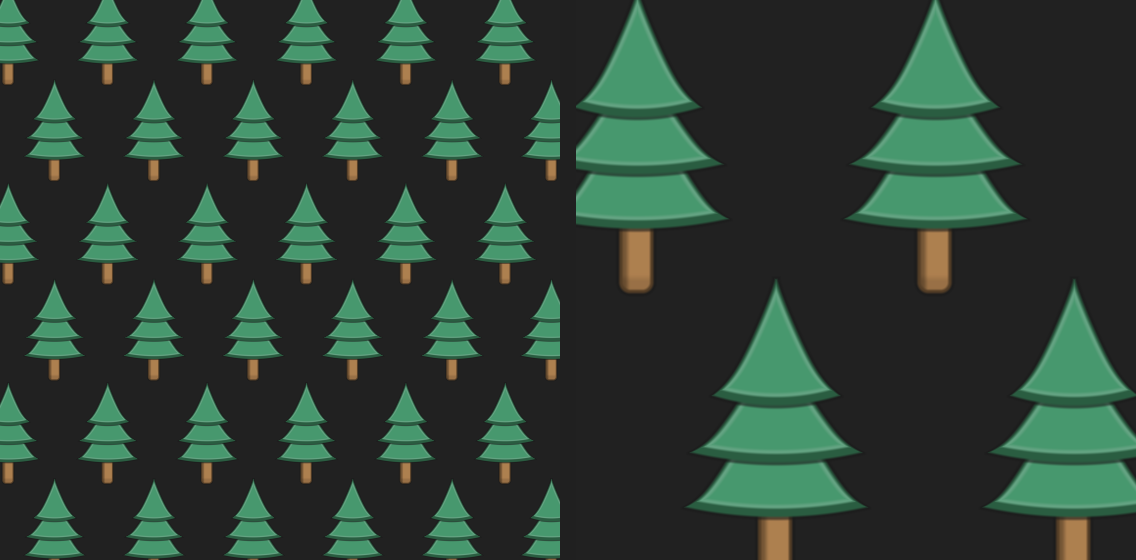
Left: the whole. Right: its middle third, enlarged.
Give the GLSL for this pattern, as a Shadertoy shader.

```glsl
// Rows of small three-tier fir trees on charcoal, every second row shifted sideways.
// Two interleaved lattices repeat one tree, built from flared tier distances
// and a rounded trunk; lengths are in 1/768 of the canvas, y pointing down.

#define UNITS 768.0
#define PERIOD vec2(136.3, 273.5)
#define FIRST_TIP vec2(11.5, 252.0)
#define ROW_SHIFT vec2(63.4, 131.8)
#define HEM 3.8
#define RIM 1.1
#define SOFTNESS 0.8
#define BACKGROUND vec3(0.13)
#define LEAF vec3(0.28, 0.595, 0.43)
#define LEAF_LIGHT vec3(0.39, 0.64, 0.51)
#define LEAF_DARK vec3(0.165, 0.365, 0.255)
#define BARK vec3(0.68, 0.50, 0.31)

// Coverage of the region where the signed distance is negative
float fill(float d) {
    float soft = max(SOFTNESS, 0.7 * UNITS / iResolution.y);
    return 1.0 - smoothstep(-soft, soft, d);
}

float roundedBox(vec2 p, vec2 halfSize, float radius) {
    vec2 q = abs(p) - halfSize + radius;
    return length(max(q, 0.0)) + min(max(q.x, q.y), 0.0) - radius;
}

// Flared tier; spans are (top, bottom) for height and half-width.
// Returns its distance in x and the depth inside rim and hem in y.
vec2 tierShape(vec2 p, vec2 heights, vec2 widths) {
    float t = clamp((p.y - heights.x) / (heights.y - heights.x), 0.0, 1.0);
    float flare = 0.8 * pow(t, 1.15) + 0.2 * pow(t, 8.0);
    float slope = (widths.y - widths.x) / (heights.y - heights.x);
    float side = (abs(p.x) - mix(widths.x, widths.y, flare)) / sqrt(1.0 + slope * slope);
    float across = p.x / widths.y;
    float hemLine = heights.y + 4.5 * (1.0 - across * across);
    float below = p.y - hemLine;
    float d = max(max(side, below), heights.x - p.y);
    return vec2(d, min(-side - RIM, -below - HEM));
}

void paintTrunk(inout vec3 color, vec2 p) {
    vec2 q = p - vec2(-0.5, 118.0);
    float d = roundedBox(q, vec2(7.8, 20.0), 5.0);
    vec3 shade = BARK * mix(0.68, 1.0, smoothstep(-5.5, -2.5, q.x));
    shade *= 1.0 - 0.12 * smoothstep(11.0, 15.0, q.y);
    shade = mix(BARK * 0.48, shade, fill(d + 1.5));
    color = mix(color, BACKGROUND * 0.75, 0.6 * fill(d - 1.4));
    color = mix(color, shade, fill(d));
}

void paintTier(inout vec3 color, vec2 p, vec2 heights, vec2 widths) {
    vec2 tier = tierShape(p, heights, widths);
    vec3 shade = mix(LEAF_LIGHT, LEAF, smoothstep(0.8, 2.6, tier.y));
    shade = mix(LEAF_DARK, shade, fill(-tier.y));
    color = mix(color, BACKGROUND * 0.75, 0.6 * fill(tier.x - 1.4));
    color = mix(color, shade, fill(tier.x));
}

// Tree with its tip at the origin, painted from the ground up
void paintTree(inout vec3 color, vec2 p) {
    paintTrunk(color, p);
    paintTier(color, p, vec2(78.0, 104.0), vec2(20.0, 41.5));
    paintTier(color, p, vec2(50.0, 79.0), vec2(14.0, 39.0));
    paintTier(color, p, vec2(0.0, 53.0), vec2(0.3, 29.0));
}

void mainImage(out vec4 fragColor, in vec2 fragCoord) {
    vec2 uv = fragCoord / iResolution.y;
    vec2 pos = UNITS * vec2(uv.x, 1.0 - uv.y);
    vec3 color = BACKGROUND;

    // The cell is centred on the tree so no part crosses its border
    vec2 margin = vec2(0.5 * PERIOD.x, 60.0);
    for (int row = 0; row < 2; row++) {
        vec2 tip = FIRST_TIP + float(row) * ROW_SHIFT;
        paintTree(color, mod(pos - tip + margin, PERIOD) - margin);
    }
    fragColor = vec4(color, 1.0);
}
```
